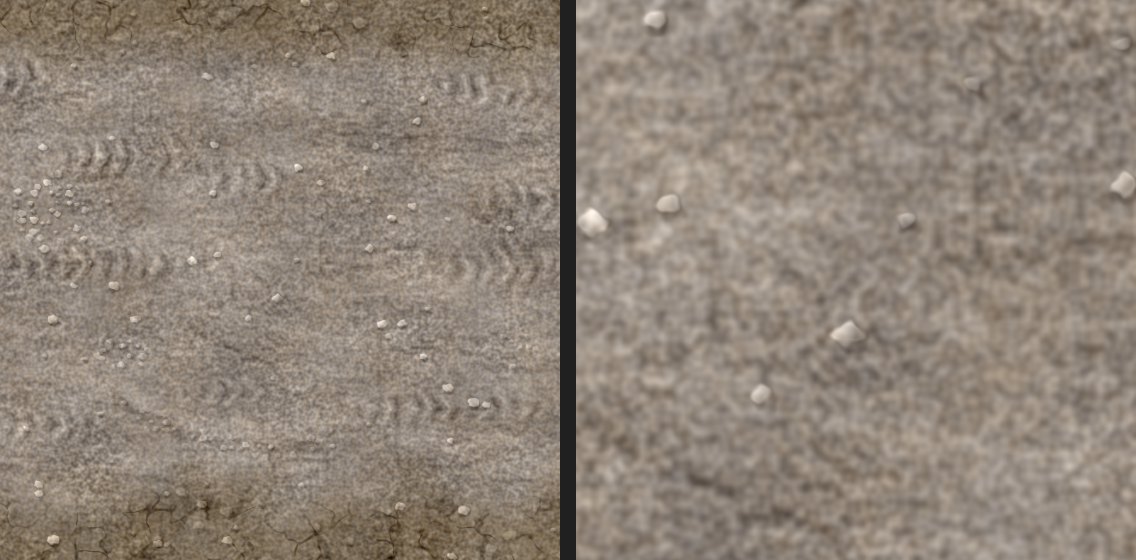
Left, the full canvas; right, a detail of the centre.
This texture is drawn by a Shadertoy shader. Its source:

```glsl
// Dusty dirt track with tyre treads, ruts, scattered gravel and brown clods on the verges.

const float TAU = 6.2831853;
const vec3 DUST = vec3(0.580, 0.535, 0.492);
const vec3 SOIL = vec3(0.485, 0.425, 0.345);

vec2 hash2(vec2 p) {
    vec3 q = fract(p.xyx * vec3(0.1031, 0.1030, 0.0973));
    q += dot(q, q.yzx + 33.33);
    return fract((q.xx + q.yz) * q.zy);
}

float cornerSlope(vec2 cell, vec2 offset) {
    float angle = TAU * hash2(cell).x;
    return dot(vec2(cos(angle), sin(angle)), offset);
}

float gradientNoise(vec2 p) {
    vec2 i = floor(p), f = p - i;
    vec2 w = f * f * f * (f * (f * 6.0 - 15.0) + 10.0);
    vec2 e = vec2(1.0, 0.0);
    float low = mix(cornerSlope(i, f), cornerSlope(i + e.xy, f - e.xy), w.x);
    float high = mix(cornerSlope(i + e.yx, f - e.yx), cornerSlope(i + e.xx, f - e.xx), w.x);
    return mix(low, high, w.y);
}

float fbm(vec2 p, int octaves) {
    float sum = 0.0, gain = 1.0;
    for (int i = 0; i < octaves; i++) {
        sum += gain * gradientNoise(p);
        p = p * 2.03 + 17.3;
        gain *= 0.55;
    }
    return sum;
}

// 1 inside an ellipse, fading to 0 at its rim
float softEllipse(vec2 p, vec2 centre, vec2 radius) {
    return 1.0 - smoothstep(0.35, 1.0, length((p - centre) / radius));
}

float softLine(float distance, float width) {
    return exp(-distance * distance / (width * width));
}

// Brightness change from stones lit from the upper left, with shadows
float stones(vec2 p, float density, float brightness) {
    vec2 cell = floor(p);
    float wobble = 0.22 * gradientNoise(p * 2.7);
    float cover = 0.0, light = 0.0, shadow = 0.0;
    for (int k = 0; k < 9; k++) {
        vec2 id = cell + vec2(k % 3, k / 3) - 1.0;
        vec2 pick = hash2(id + 41.0);
        if (pick.x > density) continue;
        vec2 d = p - id - 0.2 - 0.6 * hash2(id);
        float radius = mix(0.18, 0.46, pick.y * pick.y);
        float edge = length(d * vec2(0.9, 1.2)) - radius + wobble;
        float inside = 1.0 - smoothstep(-0.1, 0.1, edge);
        light = mix(light, dot(d, vec2(-0.6, 0.8)) / radius + pick.y - 0.4, inside);
        cover = max(cover, inside);
        float under = length(d - vec2(0.12, -0.16)) - radius + wobble;
        shadow = max(shadow, 1.0 - smoothstep(-0.1, 0.2, under));
    }
    return cover * brightness * (1.0 + 0.9 * light) - 0.13 * shadow * (1.0 - cover);
}

// Packed clods: tone per clod, dark broken cracks between them
float clods(vec2 p) {
    vec2 cell = floor(p);
    float nearest = 9.0, second = 9.0, tone = 0.0;
    for (int k = 0; k < 9; k++) {
        vec2 id = cell + vec2(k % 3, k / 3) - 1.0;
        vec2 r = hash2(id + 7.0);
        float d = length(p - id - r);
        if (d < nearest) { second = nearest; nearest = d; tone = r.x - 0.5; }
        else second = min(second, d);
    }
    float broken = smoothstep(-0.2, 0.25, gradientNoise(p * 0.8 + 5.0));
    return 0.07 * tone - 0.15 * broken * (1.0 - smoothstep(0.02, 0.16, second - nearest));
}

// A patch of curved lugs pressed by a tyre; area = centre and half size
float tread(vec2 p, vec4 area, float warp, float wear) {
    float bend = abs(p.y - area.y) / area.w;
    float lug = sin(TAU * (p.x * 29.0 + 0.5 * bend + warp));
    float relief = 0.12 * lug * abs(lug) - 0.025;
    return relief * wear * softEllipse(p, area.xy, area.zw * 1.25);
}

void mainImage(out vec4 fragColor, in vec2 fragCoord) {
    vec2 p = fragCoord / iResolution.xy;
    float drift = fbm(p * 5.0, 3);
    float warp = fbm(p * 22.0 + 9.0, 2);
    float verge = max(smoothstep(0.85, 0.97, p.y + 0.05 * drift),
                      1.0 - smoothstep(0.05, 0.20, p.y + 0.07 * drift));
    float track = 1.0 - verge;

    // Fine grit over broad, horizontally dragged dust
    float rough = 0.85 + 0.6 * gradientNoise(p * 9.0 + 3.0);
    float grit = 0.15 * gradientNoise(p * vec2(95.0, 110.0)) + 0.14 * gradientNoise(p * 165.0 + 8.0)
               + 0.10 * gradientNoise(p * vec2(42.0, 58.0) + 2.0);
    float tone = grit * rough + 0.045 * drift;
    vec2 dragged = p + vec2(0.0, 0.015 * warp);
    tone += track * (0.09 * fbm(dragged * vec2(4.0, 15.0), 2)
                   + 0.08 * gradientNoise(dragged * vec2(13.0, 75.0)));

    // Tyre prints
    vec4 prints[10] = vec4[10](
        vec4(0.05, 0.86, 0.09, 0.035), vec4(0.88, 0.84, 0.14, 0.04),
        vec4(0.24, 0.72, 0.17, 0.04), vec4(0.44, 0.68, 0.10, 0.035),
        vec4(0.18, 0.53, 0.22, 0.035), vec4(0.90, 0.52, 0.13, 0.05),
        vec4(0.80, 0.27, 0.22, 0.03), vec4(0.42, 0.30, 0.10, 0.025),
        vec4(0.08, 0.24, 0.12, 0.03), vec4(0.95, 0.64, 0.10, 0.04));
    float wear = 0.3 + 0.7 * smoothstep(-0.25, 0.2, gradientNoise(p * 24.0));
    for (int i = 0; i < 10; i++) tone += tread(p, prints[i], 0.35 * warp, wear);

    // Straight ruts, a short crack and a curved skid
    float rutY = p.y - 0.765 + 0.05 * (p.x - 0.55) + 0.006 * warp;
    float rutSpan = smoothstep(0.42, 0.6, p.x);
    tone -= rutSpan * wear * (0.09 * softLine(rutY, 0.004) + 0.07 * softLine(rutY + 0.022, 0.005));
    float crackY = p.y - 0.40 + 0.40 * (p.x - 0.36) + 0.008 * warp;
    tone -= 0.11 * wear * softLine(crackY, 0.005) * softEllipse(p, vec2(0.42, 0.38), vec2(0.10));
    float skidY = p.y - 0.20 - 1.4 * (p.x - 0.46) * (p.x - 0.46) + 0.012 * warp;
    float skid = smoothstep(0.16, 0.24, p.x) * (1.0 - smoothstep(0.52, 0.70, p.x));
    tone += skid * (0.05 * softLine(skidY - 0.028, 0.018) - 0.08 * wear * softLine(skidY, 0.011));

    // Gravel: sparse everywhere, dense in heaps and along the skid
    float heap = softEllipse(p + 0.02 * warp, vec2(0.09, 0.63), vec2(0.10, 0.09))
               + 0.7 * softEllipse(p, vec2(0.22, 0.37), vec2(0.08, 0.05))
               + 0.6 * softEllipse(p, vec2(0.92, 0.38), vec2(0.06, 0.06))
               + 0.7 * skid * softLine(skidY, 0.02);
    tone += min(heap, 1.0) * stones(p * 62.0, 0.65, 0.13);
    tone += stones(p * 48.0 + 20.0, 0.035, 0.14);
    tone += verge * (clods(p * 21.0 + 0.5 * warp) + 0.6 * stones(p * 38.0 + 60.0, 0.22, 0.10));

    // Brown verges and faint warm or cool stains
    float stain = 0.018 * gradientNoise(p * 11.0 + 30.0) + 0.02 * gradientNoise(p * 80.0 + 50.0);
    vec3 colour = mix(DUST, SOIL, verge) + tone * vec3(1.0, 1.0, 0.98) + stain * vec3(1.0, 0.2, -1.0);
    fragColor = vec4(clamp(colour, 0.0, 1.0), 1.0);
}
```
